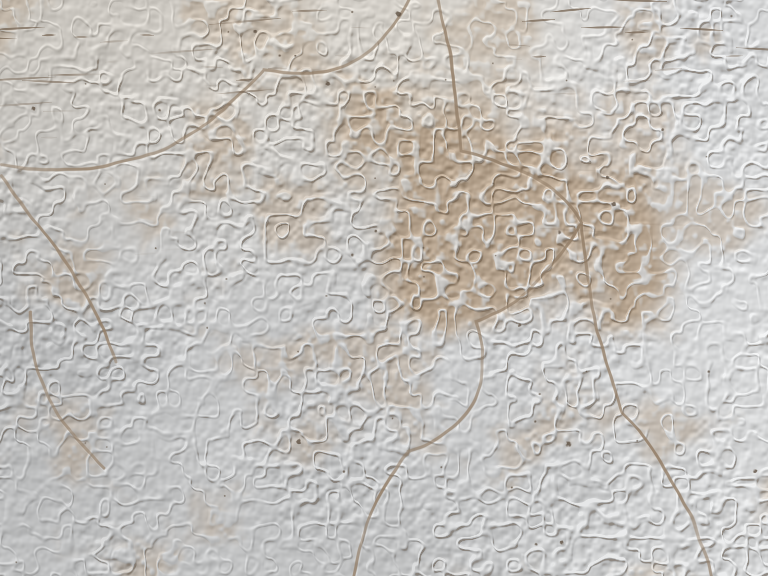
Reproduce this texture procedurally as a WebGL 2 fragment shader.

```glsl
#version 300 es
precision highp float;
// Weathered white plaster: rough relief, tan stains, wandering cracks, scratches and pits.

#define RELIEF 0.50        // strength of the surface shading
#define LIGHT_STEP 0.0021  // reach of the slope sample
#define VEIN_SCALE 48.0    // raised veins per canvas height
#define GRAIN_SCALE 125.0  // fine grains per canvas height
#define CRACK_WIDTH 0.0021 // half width of a crack
#define STAIN 0.70         // opacity of the tan stains
#define SCRATCH_SHARE 0.34 // share of cells holding a scratch
#define PIT_SHARE 0.07     // share of cells holding a pit

uniform vec2 u_resolution;
out vec4 fragColor;

const vec2 TO_LIGHT = vec2(-0.45, 0.89);
const vec3 TAN = vec3(0.68, 0.59, 0.49);
const vec3 BROWN = vec3(0.46, 0.39, 0.32);

// Crack pieces: start and end points, then sideways bow of each
const int CRACKS = 11;
const vec4 SPAN[CRACKS] = vec4[](
  vec4(0.00, 0.71, 0.46, 0.88), vec4(0.46, 0.88, 0.72, 1.01), vec4(0.76, 1.01, 0.80, 0.74),
  vec4(0.80, 0.74, 1.01, 0.61), vec4(1.01, 0.61, 0.83, 0.44), vec4(0.83, 0.44, 0.71, 0.22),
  vec4(0.71, 0.22, 0.61, -0.02), vec4(1.01, 0.61, 1.08, 0.28), vec4(1.08, 0.28, 1.24, -0.02),
  vec4(0.00, 0.69, 0.20, 0.37), vec4(0.05, 0.46, 0.18, 0.19));
const float BOW[CRACKS] = float[](-0.065, -0.055, 0.005, 0.025, 0.02, 0.06,
  -0.017, -0.01, 0.025, 0.015, -0.03);

float hash(vec2 p) {
  vec3 q = fract(p.xyx * 0.1031);
  q += dot(q, q.yzx + 33.33);
  return fract((q.x + q.y) * q.z);
}

float noise(vec2 p) {
  vec2 i = floor(p), f = fract(p);
  f = f * f * (3.0 - 2.0 * f);
  return mix(mix(hash(i), hash(i + vec2(1, 0)), f.x),
             mix(hash(i + vec2(0, 1)), hash(i + vec2(1, 1)), f.x), f.y);
}

float fbm(vec2 p) {
  float sum = 0.0, amp = 0.533;
  for (int i = 0; i < 4; i++) {
    sum += amp * noise(p);
    p = mat2(1.6, 1.2, -1.2, 1.6) * p + 17.3;
    amp *= 0.5;
  }
  return sum;
}

// Surface height: lumps, thin raised veins, fine grain and trowel streaks
float height(vec2 p) {
  vec2 q = p + 0.012 * vec2(noise(p * 38.0), noise(p * 38.0 + 51.0));
  float vein = 1.0 - abs(2.0 * noise(q * VEIN_SCALE + 9.0) - 1.0);
  float streak = noise(mat2(0.97, 0.24, -0.24, 0.97) * p * vec2(12.0, 95.0));
  return 0.42 * noise(q * 66.0) + 0.28 * noise(p * GRAIN_SCALE + 5.0)
       + 0.30 * smoothstep(0.72, 1.0, vein)
       + 0.30 * (streak - 0.5) * smoothstep(0.55, 1.0, p.y);
}

float softBox(vec2 p, vec2 centre, vec2 size) {
  vec2 d = abs(p - centre) / size;
  return 1.0 - smoothstep(0.75, 1.1, max(d.x, d.y));
}

float groove(vec2 p, float px) {
  p += 0.022 * (vec2(fbm(p * 7.0), fbm(p * 7.0 + 31.0)) - 0.5);
  float nearest = 1.0;
  for (int i = 0; i < CRACKS; i++) {
    vec2 start = SPAN[i].xy, along = SPAN[i].zw - start;
    float len = length(along);
    vec2 dir = along / len, rel = p - start;
    float x = dot(rel, dir), t = clamp(x / len, 0.0, 1.0);
    float side = dot(rel, vec2(-dir.y, dir.x)) - BOW[i] * 4.0 * t * (1.0 - t);
    float slope = BOW[i] * 4.0 * (1.0 - 2.0 * t) / len;
    nearest = min(nearest, length(vec2(side * inversesqrt(1.0 + slope * slope), x - t * len)));
  }
  return 1.0 - smoothstep(CRACK_WIDTH - 0.5 * px, CRACK_WIDTH + px, nearest);
}

// Short, nearly level dashes, at most one per cell
float scratches(vec2 p, float px) {
  float sum = 0.0;
  for (int i = 0; i < 3; i++) {
    vec2 q = (p + float(i) * vec2(0.057, 0.013)) / vec2(0.17, 0.034);
    vec2 id = floor(q) + float(i) * 43.0;
    vec2 d = (fract(q) - 0.5) * vec2(0.17, 0.034);
    float reach = mix(0.012, 0.07, pow(hash(id + 3.0), 2.0));
    d.y -= d.x * 0.16 * (hash(id + 7.0) - 0.4) + 0.018 * (hash(id + 11.0) - 0.5);
    float width = 0.0014 * (1.0 - smoothstep(0.2, 1.0, abs(d.x) / reach));
    float line = 1.0 - smoothstep(width - 0.3 * px, width + 0.7 * px, abs(d.y));
    sum = max(sum, line * step(hash(id), SCRATCH_SHARE) * step(abs(d.x), reach));
  }
  return sum;
}

float pits(vec2 p, float px) {
  vec2 q = p * 24.0, id = floor(q);
  vec2 d = (fract(q) - 0.3 - 0.4 * vec2(hash(id + 2.0), hash(id + 4.0))) / 24.0;
  float radius = mix(0.001, 0.0045, pow(hash(id + 6.0), 3.0)) * (0.6 + 0.8 * noise(p * 300.0));
  return step(hash(id), PIT_SHARE) * (1.0 - smoothstep(radius - px, radius + px, length(d)));
}

void main() {
  float px = 1.0 / u_resolution.y;
  vec2 p = gl_FragCoord.xy * px;

  // Broad tone: grey lower left, bright right, warm upper left
  float cloud = fbm(p * 3.0 + 4.0);
  float tone = mix(0.745, 0.835, smoothstep(0.1, 1.5, p.x * 0.85 + p.y * 0.5)) + 0.07 * (cloud - 0.5);
  float warmth = smoothstep(0.35, 1.0, p.y) * (1.0 - smoothstep(0.7, 1.25, p.x));
  vec3 colour = tone * mix(vec3(0.995, 1.0, 1.003), vec3(1.02, 1.0, 0.965), warmth);

  // Tan stains settle between the raised veins
  vec2 q = p + 0.09 * (vec2(fbm(p * 9.0), fbm(p * 9.0 + 23.0)) - 0.5);
  float stain = max(softBox(q, vec2(0.91, 0.61), vec2(0.27, 0.20)),
                0.9 * softBox(q, vec2(0.83, 0.80), vec2(0.26, 0.07)));
  stain = max(stain, 0.6 * softBox(q, vec2(0.39, 0.71), vec2(0.07, 0.06)));
  stain *= smoothstep(0.28, 0.58, fbm(p * 6.0 + 12.0));
  float h = height(p);
  float hollow = 1.0 - smoothstep(0.38, 0.62, h);
  float fleck = 0.55 * smoothstep(0.5, 0.72, fbm(p * 8.0 + 60.0));
  colour = mix(colour, TAN, STAIN * hollow * max(stain, fleck) + 0.10 * stain);

  // Light across the relief, with brown in the deepest shade
  float rough = mix(0.6, 1.35, smoothstep(0.35, 0.65, fbm(p * 5.0 + 80.0)));
  vec2 reach = TO_LIGHT * LIGHT_STEP;
  float lit = (height(p - reach) - height(p + reach)) * rough;
  colour += RELIEF * clamp(lit, -0.35, 0.22);
  colour = mix(colour, BROWN, 0.4 * smoothstep(0.16, 0.42, -lit));

  // Cracks with a pale lower lip, then scratches and pits
  float crack = groove(p, px);
  float lip = groove(p + TO_LIGHT * 0.004, px) * (1.0 - crack);
  colour += 0.05 * lip;
  colour = mix(colour, mix(TAN, BROWN, 0.45), crack * mix(0.45, 0.95, noise(p * 14.0)));
  float worn = smoothstep(0.5, 0.85, p.y) * smoothstep(0.35, 0.6, fbm(p * 4.0 + 35.0));
  colour = mix(colour, BROWN, 0.75 * worn * scratches(p, px));
  colour = mix(colour, BROWN * 0.8, 0.8 * pits(p, px));
  fragColor = vec4(clamp(colour, 0.0, 1.0), 1.0);
}
```
